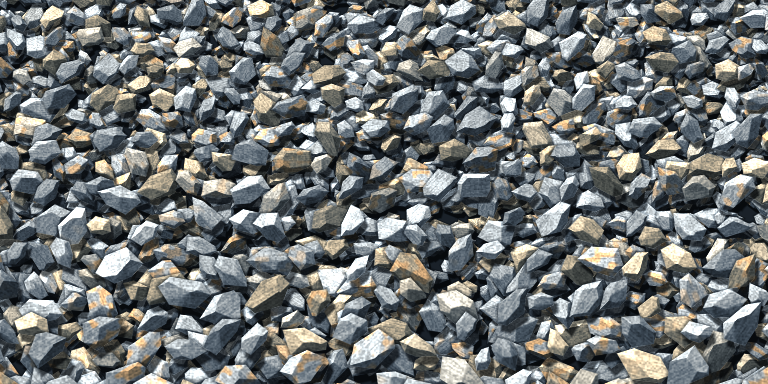
A Shadertoy shader for this texture:

```glsl
// Sunlit heap of angular crushed stone, finer toward the far edge.

const float DENSITY = 9.0;          // stones per canvas height at the near edge
const float RECESSION = 0.75;       // how much finer the stones get at the top
const int LAYERS = 5;
const int SIDES = 6;
const vec2 JITTER = vec2(0.7);
const vec2 STRETCH = vec2(1.25, 0.82);
const vec2 SHADOW_OFFSET = vec2(0.10, -0.19);
const vec3 LIGHT = vec3(-0.36, 0.73, 0.58);
const float AMBIENT = 0.27;
const float SUN = 0.86;
const float SHADOW_LEVEL = 0.30;
const vec3 GAP = vec3(0.10, 0.13, 0.16);
const vec3 SLATE = vec3(0.95, 1.0, 1.04);
const vec3 SAND = vec3(1.10, 1.02, 0.88);
const vec3 RUST = vec3(1.16, 0.94, 0.70);
const vec3 SHADE_TINT = vec3(0.84, 1.0, 1.15);
const vec3 SUN_TINT = vec3(1.01, 1.0, 0.98);

float hash(vec2 p) {
    return fract(sin(dot(p, vec2(127.1, 311.7))) * 43758.5453);
}

float noise(vec2 p) {
    vec2 i = floor(p), f = fract(p);
    f = f * f * (3.0 - 2.0 * f);
    return mix(mix(hash(i), hash(i + vec2(1, 0)), f.x),
               mix(hash(i + vec2(0, 1)), hash(i + vec2(1, 1)), f.x), f.y);
}

// Perspective ground coordinates and their inverse
float recede(float y) { return 1.0 + RECESSION * y; }

vec2 toGround(vec2 p) {
    return vec2(p.x * recede(p.y), p.y + 0.5 * RECESSION * p.y * p.y);
}

vec2 toCanvas(vec2 g) {
    float y = (sqrt(max(1.0 + 2.0 * RECESSION * g.y, 0.05)) - 1.0) / RECESSION;
    return vec2(g.x / recede(y), y);
}

float sunlight(vec2 slope) {
    return max(dot(normalize(vec3(slope, 1.0)), normalize(LIGHT)), 0.0);
}

// Draws one faceted stone; d is the offset from its centre in cell units
void drawStone(vec2 d, vec2 id, float px, inout vec3 col, inout float shadow) {
    float size = mix(0.27, 0.50, hash(id + 1.3));
    float angle = (hash(id + 2.7) - 0.5) * 2.4;
    vec2 axis = vec2(cos(angle), sin(angle));
    vec2 side = vec2(-axis.y, axis.x);
    vec2 q = vec2(dot(d, axis), dot(d, side)) / STRETCH;
    vec2 ds = d - SHADOW_OFFSET;
    vec2 qs = vec2(dot(ds, axis), dot(ds, side)) / STRETCH;

    // Tilted top face, then cut by the side planes
    vec2 tilt = vec2(hash(id + 3.1), hash(id + 4.9)) * 1.5 - 0.75;
    float height = size * mix(0.25, 0.55, hash(id + 5.3)) - dot(tilt, d);
    float light = sunlight(tilt);
    float bodyDist = -1.0, shadowDist = -1.0;
    for (int i = 0; i < SIDES; i++) {
        vec2 key = id + float(i) * 7.31;
        float a = (float(i) + 0.7 * hash(key + 6.1)) * 6.2832 / float(SIDES);
        vec2 dir = vec2(cos(a), sin(a));
        float radius = size * mix(0.75, 1.1, hash(key + 8.7));
        float edge = dot(q, dir) - radius;
        bodyDist = max(bodyDist, edge);
        shadowDist = max(shadowDist, dot(qs, dir) - radius);
        float steep = mix(0.5, 1.9, hash(key + 9.2));
        vec2 slope = (axis * dir.x / STRETCH.x + side * dir.y / STRETCH.y) * steep;
        float plane = -edge * steep;
        float w = px + 0.012;
        light = mix(light, sunlight(slope), smoothstep(-w, w, height - plane));
        height = min(height, plane);
    }

    // Cast shadow and contact darkening on whatever lies below
    float dark = 1.0 - smoothstep(-0.04, 0.06, shadowDist);
    dark = max(dark, 0.6 * (1.0 - smoothstep(0.0, 0.09, bodyDist)));
    shadow = min(shadow, mix(1.0, SHADOW_LEVEL, dark));

    // Mineral surface: layering, blotches and fine grain
    float streak = noise(q * vec2(5.0, 24.0) + id * 3.7);
    float blotch = noise(q * 6.0 + id * 5.1);
    float grain = noise(d * 24.0 + id * 9.3);
    float albedo = mix(0.62, 1.08, hash(id + 10.4));
    albedo += 0.3 * step(0.93, hash(id + 11.8));
    float value = (AMBIENT + SUN * light) * albedo;
    value *= 1.0 + 0.26 * (streak - 0.5) + 0.22 * (blotch - 0.5) + 0.36 * (grain - 0.5);

    float kind = hash(id + 12.6);
    vec3 tint = mix(SLATE, SAND, smoothstep(0.62, 0.85, kind));
    tint = mix(tint, RUST, smoothstep(0.45, 0.75, blotch) * smoothstep(0.6, 0.9, hash(id + 13.5)));
    tint *= mix(SHADE_TINT, SUN_TINT, smoothstep(0.1, 0.75, value));

    float cover = 1.0 - smoothstep(-px, px, bodyDist);
    col = mix(col, value * tint, cover);
    shadow = mix(shadow, 1.0, cover);
}

void mainImage(out vec4 fragColor, in vec2 fragCoord) {
    vec2 p = (fragCoord - vec2(0.5 * iResolution.x, 0.0)) / iResolution.y;
    vec3 col = GAP;
    float shadow = 1.0;

    // Small buried stones first, large exposed ones last
    for (int layer = 0; layer < LAYERS; layer++) {
        float n = float(layer);
        float scale = DENSITY * mix(1.5, 0.95, n / float(LAYERS - 1));
        vec2 shift = vec2(0.37, 0.61) * n;
        vec2 cell = floor(toGround(p) * scale + shift);
        for (int k = 0; k < 9; k++) {
            vec2 c = cell + vec2(k % 3 - 1, 1 - k / 3);
            vec2 id = c + n * 37.7;
            vec2 spot = c + 0.5 + JITTER * (vec2(hash(id), hash(id + 17.3)) - 0.5);
            vec2 centre = toCanvas((spot - shift) / scale);
            float zoom = scale * recede(centre.y);
            vec2 d = (p - centre) * zoom;
            if (dot(d, d) < 1.4) drawStone(d, id, 0.7 * zoom / iResolution.y, col, shadow);
        }
    }
    col *= shadow * mix(vec3(0.9, 1.0, 1.1), vec3(1.0), shadow);
    fragColor = vec4(clamp(col, 0.0, 1.0), 1.0);
}
```
